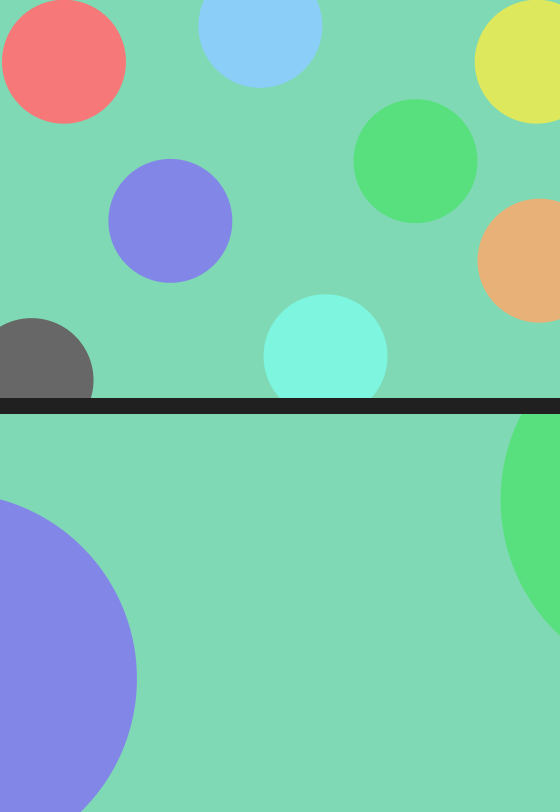
Top: the whole. Bottom: its middle third, enlarged.
This background is drawn by a Shadertoy shader. Its source:

```glsl
// Eight flat, equal discs scattered over a plain mint ground, some cut by the edges.
// A loop walks a staggered lattice (rows of 3, 2, 3); smooth warps loosen its
// regularity, and each disc is an anti-aliased distance function.

const int DISC_COUNT = 8;
const float DISC_RADIUS = 0.1557;   // in canvas heights
const vec3 MINT = vec3(0.498, 0.851, 0.704);

const vec3 PALETTE[DISC_COUNT] = vec3[DISC_COUNT](
    vec3(0.965, 0.470, 0.470),   // coral
    vec3(0.545, 0.808, 0.970),   // sky
    vec3(0.870, 0.910, 0.360),   // lemon
    vec3(0.510, 0.530, 0.905),   // violet
    vec3(0.341, 0.878, 0.490),   // green
    vec3(0.405, 0.405, 0.402),   // charcoal
    vec3(0.490, 0.961, 0.875),   // aqua
    vec3(0.905, 0.695, 0.470));  // apricot

// Centre of a disc: every second cell of a five-column lattice, then warped.
vec2 discCenter(int index) {
    int cell = 2 * index;
    float column = float(cell % 5);
    float row = float(cell / 5);
    float side = 1.0 - row;              // +1 top row, 0 middle, -1 bottom
    float fromMiddle = column - 2.0;

    float sway = -0.085 * side * sin(0.9 * column - 0.5);
    float bulge = 0.045 * side * (2.0 - abs(fromMiddle));
    float tilt = 0.075 * min(row, 1.0) * fromMiddle;
    return vec2(0.12 + 0.308 * column + sway,
                0.52 + 0.325 * side + bulge + tilt);
}

float discDistance(vec2 point, vec2 center, float radius) {
    return length(point - center) - radius;
}

// Coverage of a shape with an edge one pixel wide.
float coverage(float dist, float pixel) {
    return clamp(0.5 - dist / pixel, 0.0, 1.0);
}

void mainImage(out vec4 fragColor, in vec2 fragCoord) {
    float pixel = 1.0 / iResolution.y;
    vec2 point = fragCoord * pixel;

    vec3 color = MINT;
    for (int i = 0; i < DISC_COUNT; i++) {
        float dist = discDistance(point, discCenter(i), DISC_RADIUS);
        color = mix(color, PALETTE[i], coverage(dist, pixel));
    }
    fragColor = vec4(color, 1.0);
}
```
